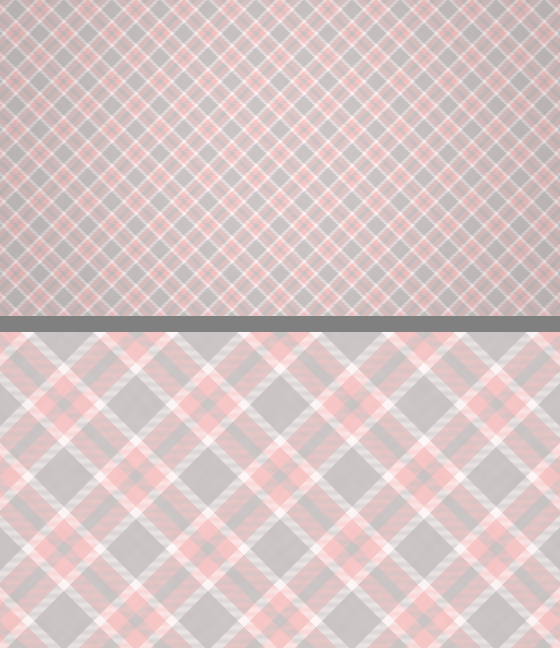
Top, the full canvas; bottom, a detail of the centre.
Reproduce this pattern procedurally as a Shadertoy shader.

```glsl
vec2 hashGradient(vec2 cell) {
    float angle = 6.2832 * fract(sin(dot(cell, vec2(127.1, 311.7))) * 4375.85);
    return vec2(cos(angle), sin(angle));
}

float gradientNoise(vec2 p) {
    vec2 i = floor(p), f = fract(p);
    vec2 s = f * f * f * (f * (f * 6.0 - 15.0) + 10.0);
    float a = dot(hashGradient(i), f);
    float b = dot(hashGradient(i + vec2(1, 0)), f - vec2(1, 0));
    float c = dot(hashGradient(i + vec2(0, 1)), f - vec2(0, 1));
    float d = dot(hashGradient(i + vec2(1, 1)), f - vec2(1, 1));
    return mix(mix(a, b, s.x), mix(c, d, s.x), s.y);
}

// Thread colour along one axis: grey band, white line, pink band, grey core
vec3 threadColor(float t, float blur) {
    float d = abs(fract(t + 0.5) - 0.5);
    vec3 grey = vec3(0.795, 0.77, 0.77);
    vec3 white = vec3(0.99, 0.96, 0.96);
    vec3 pink = vec3(0.965, 0.775, 0.775);
    vec3 color = mix(grey, white, smoothstep(-blur, blur, d - 0.207));
    color = mix(color, pink, smoothstep(-blur, blur, d - 0.293));
    return mix(color, grey, smoothstep(-blur, blur, d - 0.447));
}

void mainImage(out vec4 fragColor, in vec2 fragCoord) {
    vec2 p = (fragCoord - 0.5 * iResolution.xy) / iResolution.y;

    // Axes of the cloth run along both diagonals
    vec2 centered = p - vec2(0.0, 0.09);
    vec2 cloth = vec2(centered.x + centered.y, centered.x - centered.y) / 0.152;
    float blur = 1.0 / (iResolution.y * 0.152);

    vec3 warp = threadColor(cloth.x, blur);
    vec3 weft = threadColor(cloth.y, blur);

    // Fine twill ribs alternate which thread lies on top
    float twill = sin(6.2832 * 8.0 * (cloth.x - cloth.y));
    vec3 color = mix(warp, weft, 0.5 + 0.13 * twill);

    // Slight unevenness in the yarn
    color += 0.012 * gradientNoise(cloth * vec2(3.0, 14.0));
    color += 0.012 * gradientNoise(cloth.yx * vec2(3.0, 14.0) + 37.0);

    // Soft light falling off toward the corners
    color *= 1.0 - 0.1 * smoothstep(0.15, 1.05, length(p));
    fragColor = vec4(color, 1.0);
}
```
